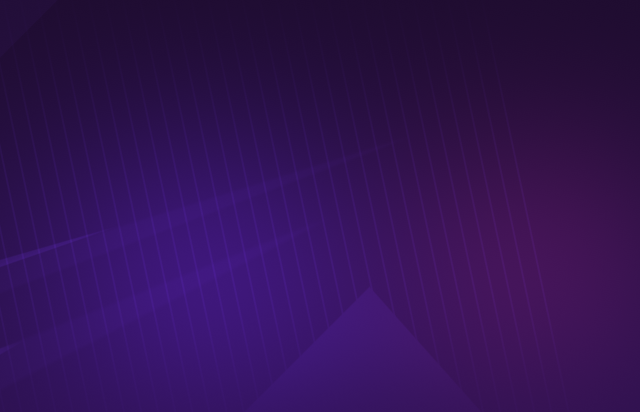
Write a WebGL 2 fragment shader that draws this background.

```glsl
#version 300 es
precision highp float;
// Dark violet backdrop with two soft glows, slanted hairlines, light wedges and a faint peak.

#define LINE_GAP 0.0415
#define LINE_SLANT 0.21
#define LINE_PHASE 0.589
#define LINE_WIDTH 0.0017
#define LINE_END 1.185
#define GRAIN 0.004

uniform vec2 u_resolution;
out vec4 fragColor;

const vec3 NIGHT = vec3(0.118, 0.048, 0.185);
const vec3 DUSK = vec3(0.170, 0.066, 0.300);
const vec3 VIOLET = vec3(0.088, 0.030, 0.215);
const vec3 MAGENTA = vec3(0.112, 0.020, 0.076);
const vec3 LIGHT = vec3(0.050, 0.026, 0.110);

float hash(vec2 p) {
    return fract(sin(dot(p, vec2(127.1, 311.7))) * 43758.5);
}

// Elliptical bell-shaped glow
float glow(vec2 p, vec2 center, vec2 radius) {
    vec2 d = (p - center) / radius;
    return exp(-dot(d, d));
}

// Wedge opening to the left of its tip, between two slopes
float wedge(vec2 p, vec2 tip, float upper, float lower, float soft) {
    float run = tip.x - p.x;
    float top = p.y - tip.y - run * upper;
    float bottom = tip.y + run * lower - p.y;
    return smoothstep(-soft, soft, min(top, bottom)) * smoothstep(0.0, 0.12, run);
}

// Evenly spaced slanted hairlines, stopping at the right
float hairlines(vec2 p, float pixel) {
    float s = p.x - LINE_SLANT * p.y;
    float d = abs(fract((s - LINE_PHASE) / LINE_GAP + 0.5) - 0.5) * LINE_GAP;
    float line = 1.0 - smoothstep(LINE_WIDTH - pixel * 0.5, LINE_WIDTH + pixel, d);
    return line * (1.0 - step(LINE_END, s));
}

void main() {
    // Height is one unit, y runs downward from the top
    vec2 p = gl_FragCoord.xy / u_resolution.y;
    p.y = 1.0 - p.y;
    float pixel = 1.0 / u_resolution.y;

    // Base gradient and glows
    vec3 color = mix(NIGHT, DUSK, smoothstep(-0.1, 1.1, p.y));
    float violet = glow(p, vec2(0.50, 0.65), vec2(0.45, 0.38));
    color += VIOLET * violet;
    color += MAGENTA * glow(p, vec2(1.29, 0.63), vec2(0.38, 0.36));

    // Wide faint beams, then short bright streaks at the left edge
    float beams = wedge(p, vec2(1.03, 0.32), 0.312, 0.38, 0.006)
                + wedge(p, vec2(0.83, 0.515), 0.40, 0.52, 0.008);
    color += LIGHT * 0.22 * beams;
    float streaks = wedge(p, vec2(0.302, 0.544), 0.288, 0.345, pixel)
                  + wedge(p, vec2(0.075, 0.818), 0.37, 0.57, pixel);
    color += LIGHT * 0.85 * streaks;

    // Peak at the bottom, fading toward its base
    vec2 peak = p - vec2(0.897, 0.695);
    float inside = peak.y - abs(peak.x) * (peak.x < 0.0 ? 1.0 : 1.12);
    float peakMask = smoothstep(-pixel, pixel * 2.0, inside);
    color += LIGHT * 0.6 * peakMask * (1.0 - smoothstep(0.05, 0.36, peak.y) * 0.65);

    // Lighter corner at the upper left
    color += LIGHT * 0.28 * smoothstep(-pixel, pixel, 0.14 - p.x - p.y);

    // Hairlines, strongest at mid height and hidden by the peak
    float fade = smoothstep(-0.1, 0.5, p.y) * (1.0 - 0.75 * smoothstep(0.65, 1.0, p.y));
    color += LIGHT * 0.55 * fade * hairlines(p, pixel) * (1.0 - peakMask);

    // Fine grain against banding
    color += (hash(gl_FragCoord.xy) - 0.5) * GRAIN;
    fragColor = vec4(color, 1.0);
}
```
